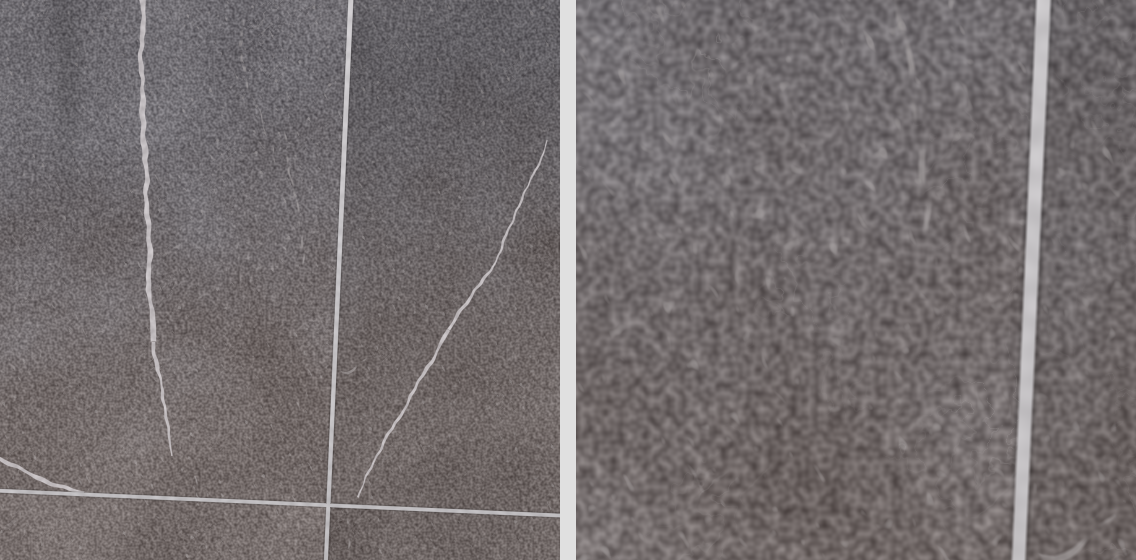
Left, the full canvas; right, a detail of the centre.
Reproduce this texture procedurally as a three.js fragment shader.

```glsl
// Dark stone floor tiles with pale tapering veins, fine speckle and light grout.
varying vec2 vUv;

const float SOFT = 0.0013;
const vec3 COOL_STONE = vec3(0.425, 0.415, 0.435);
const vec3 WARM_STONE = vec3(0.460, 0.425, 0.418);
const vec3 FLECK = vec3(0.66, 0.64, 0.64);
const vec3 VEIN = vec3(0.80, 0.78, 0.79);
const vec3 GROUT = vec3(0.79, 0.78, 0.79);

vec2 hashGradient(vec2 cell) {
  vec3 h = fract(cell.xyx * vec3(0.1031, 0.1030, 0.0973));
  h += dot(h, h.yzx + 33.33);
  float angle = 6.28318 * fract((h.x + h.y) * h.z);
  return vec2(cos(angle), sin(angle));
}

float gradientNoise(vec2 p) {
  vec2 i = floor(p), f = fract(p);
  vec2 u = f * f * f * (f * (f * 6.0 - 15.0) + 10.0);
  vec2 e = vec2(1.0, 0.0);
  float low = mix(dot(hashGradient(i), f), dot(hashGradient(i + e), f - e), u.x);
  float high = mix(dot(hashGradient(i + e.yx), f - e.yx),
                   dot(hashGradient(i + e.xx), f - e.xx), u.x);
  return mix(low, high, u.y);
}

float fbm(vec2 p) {
  float sum = 0.0, gain = 0.6;
  for (int i = 0; i < 5; i++) {
    sum += gain * gradientNoise(p);
    p = mat2(1.6, 1.2, -1.2, 1.6) * p + 7.3;
    gain *= 0.55;
  }
  return sum;
}

float stroke(float dist, float halfWidth) {
  return 1.0 - smoothstep(halfWidth - SOFT, halfWidth + SOFT, abs(dist));
}

// Wandering line from a to b; bend is its sideways bulge, widths.xy taper it.
float vein(vec2 p, vec2 a, vec2 b, float bend, vec2 widths, float seed) {
  float len = length(b - a);
  vec2 dir = (b - a) / len;
  float along = dot(p - a, dir);
  float t = along / len;
  float bulge = 4.0 * t * (1.0 - t);
  float wander = 0.010 * gradientNoise(vec2(along * 13.0, seed))
               + 0.004 * gradientNoise(vec2(along * 48.0, seed + 5.0));
  float side = dot(p - a, vec2(-dir.y, dir.x));
  side -= bend * bulge + wander * clamp(bulge * 2.0, 0.0, 1.0);
  float halfWidth = mix(widths.x, widths.y, t)
                  * (1.0 + 0.7 * gradientNoise(vec2(along * 32.0, seed + 9.0)));
  float ends = smoothstep(-SOFT, SOFT, along) * smoothstep(-SOFT, SOFT, len - along);
  return stroke(side, halfWidth) * ends;
}

// Soft round patch of influence.
float patchMask(vec2 p, vec2 center, vec2 radius) {
  return exp(-dot((p - center) / radius, (p - center) / radius));
}

// Cloudy stone with grain, scratches and flecks; offset varies it per tile.
vec3 stone(vec2 p, vec2 offset) {
  vec2 q = p + offset;
  float clouds = fbm(q * 5.0);
  float warmth = smoothstep(0.85, 0.1, p.y - 0.15 * p.x + 0.25 * clouds);
  vec3 color = mix(COOL_STONE, WARM_STONE, warmth);
  vec2 streak = vec2(q.x + 0.5 * q.y, q.y - 0.5 * q.x);
  float grain = 0.15 * gradientNoise(q * 215.0)
              + 0.11 * gradientNoise(streak * vec2(125.0, 75.0));
  color += grain + 0.10 * clouds;
  float wear = smoothstep(-0.1, 0.5, fbm(q * 9.0 + 31.0))
             + 0.8 * patchMask(p, vec2(0.47, 0.89), vec2(0.05, 0.08));
  float ridge = abs(gradientNoise(q * 34.0 + 2.0 * fbm(q * 22.0)));
  float scratch = smoothstep(0.06, 0.0, ridge) * wear;
  float fleck = smoothstep(0.36, 0.58, gradientNoise(streak * vec2(120.0, 72.0) + 17.0));
  return mix(color, FLECK, clamp(0.28 * scratch + 0.50 * fleck, 0.0, 0.75));
}

void main() {
  vec2 p = vUv;
  // Signed distances to the slightly tilted joints.
  vec2 joint = vec2(p.x - mix(0.582, 0.6265, p.y), p.y - mix(0.1237, 0.0794, p.x));
  vec2 tile = step(0.0, joint);
  vec3 color = stone(p, tile * vec2(3.7, 5.3));
  color *= 1.0 - 0.05 * tile.x - 0.06 * tile.x * smoothstep(0.4, 1.0, p.y);
  color *= 1.0 - 0.12 * patchMask(p, vec2(0.12, 0.87), vec2(0.025, 0.18));

  // Faint broken cracks.
  float crack = vein(p, vec2(0.436, 0.98), vec2(0.440, 0.86), -0.008, vec2(0.003, 0.002), 1.4);
  crack += vein(p, vec2(0.440, 0.86), vec2(0.490, 0.71), 0.003, vec2(0.0013), 2.4);
  crack += vein(p, vec2(0.505, 0.77), vec2(0.542, 0.51), 0.006, vec2(0.0015), 3.4);
  crack += vein(p, vec2(0.610, 0.335), vec2(0.655, 0.360), -0.004, vec2(0.002), 4.4);
  crack += vein(p, vec2(0.619, 0.09), vec2(0.622, 0.02), 0.0, vec2(0.0014), 5.4);
  crack += vein(p, vec2(0.348, 0.15), vec2(0.356, 0.11), 0.0, vec2(0.0012), 6.4);
  crack *= smoothstep(-0.25, 0.25, gradientNoise(p * 55.0));
  color = mix(color, FLECK, 0.65 * clamp(crack, 0.0, 1.0));

  // Bright veins.
  float bright = vein(p, vec2(0.254, 1.02), vec2(0.274, 0.39), -0.003, vec2(0.0050, 0.0040), 11.3);
  bright = max(bright, vein(p, vec2(0.274, 0.39), vec2(0.307, 0.186), -0.002, vec2(0.0036, 0.0014), 12.3));
  bright = max(bright, vein(p, vec2(0.977, 0.75), vec2(0.801, 0.411), 0.015, vec2(0.0013, 0.0030), 13.3));
  bright = max(bright, vein(p, vec2(0.801, 0.411), vec2(0.639, 0.112), -0.004, vec2(0.0030, 0.0015), 14.3));
  bright = max(bright, vein(p, vec2(-0.01, 0.186), vec2(0.150, 0.120), -0.006, vec2(0.0030, 0.0040), 15.3));
  color = mix(color, VEIN + 0.12 * gradientNoise(p * 90.0), 0.88 * bright);

  // Grout with shadowed edges.
  float shade = max(stroke(joint.x, 0.0062), stroke(joint.y, 0.0054));
  float grout = max(stroke(joint.x, mix(0.0036, 0.0046, p.y)), stroke(joint.y, 0.0034));
  vec3 groutColor = GROUT * mix(0.94, 1.02, p.y) + 0.07 * gradientNoise(p * 70.0);
  color = mix(color * (1.0 - 0.16 * shade), groutColor, grout);
  gl_FragColor = vec4(clamp(color, 0.0, 1.0), 1.0);
}
```
